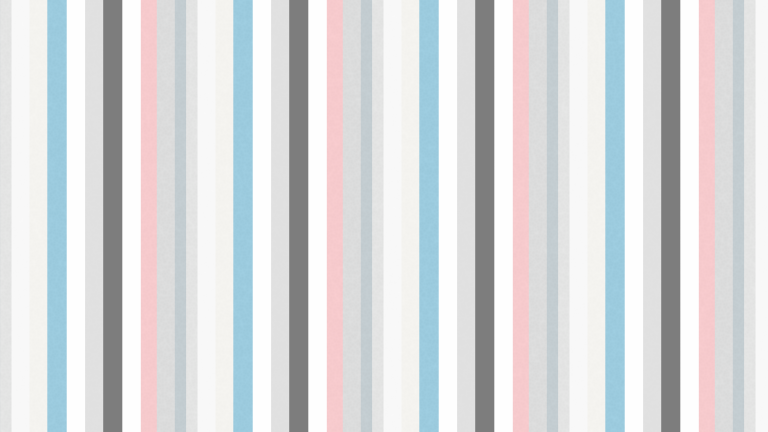
Give the GLSL for this pattern, as a WebGL 2 fragment shader.

```glsl
#version 300 es
precision highp float;
// Vertical pastel stripes on softly grained paper, repeating across the canvas.

#define REPEATS 4.129      // stripe groups across the canvas width
#define PHASE 0.0616       // left edge of the first blue stripe, in canvas widths
#define GRAIN_FINE 270.0   // paper cells across the canvas width
#define GRAIN_COARSE 105.0
#define GRAIN_DEPTH 0.032  // brightness range of the paper grain
#define MOTTLE_DEPTH 0.003 // brightness range of the slow tone drift

uniform vec2 u_resolution;
out vec4 fragColor;

const int STRIPES = 11;

// Stripe widths; they add up to 186 parts per group
const float WIDTHS[STRIPES] = float[](
    19.4, 18.4, 18.1, 19.1, 18.5, 16.0, 18.0, 11.3, 11.4, 18.0, 17.8);
const float GROUP_WIDTH = 186.0;

// Stripe colour in rgb, strength of the paper grain in a
const vec4 COLOURS[STRIPES] = vec4[](
    vec4(0.610, 0.795, 0.870, 1.00),  // blue
    vec4(0.996, 0.996, 0.996, 0.10),  // white
    vec4(0.880, 0.880, 0.880, 0.30),  // pale grey
    vec4(0.490, 0.490, 0.490, 0.10),  // dark grey
    vec4(0.996, 0.996, 0.996, 0.10),  // white
    vec4(0.965, 0.792, 0.802, 0.75),  // pink
    vec4(0.860, 0.862, 0.862, 1.00),  // grained grey
    vec4(0.765, 0.802, 0.818, 0.85),  // blue grey
    vec4(0.892, 0.894, 0.892, 0.90),  // light grey
    vec4(0.972, 0.972, 0.972, 0.20),  // off white
    vec4(0.957, 0.953, 0.938, 0.50)); // cream

vec2 hash22(vec2 p) {
    vec3 q = fract(p.xyx * vec3(0.1031, 0.1030, 0.0973));
    q += dot(q, q.yzx + 33.33);
    return fract((q.xx + q.yz) * q.zy);
}

// Distance to the nearest scattered point
float cellular(vec2 p) {
    vec2 cell = floor(p), local = fract(p);
    float nearest = 2.0;
    for (int y = -1; y <= 1; y++)
        for (int x = -1; x <= 1; x++) {
            vec2 offset = vec2(x, y);
            nearest = min(nearest, length(offset + hash22(cell + offset) - local));
        }
    return nearest;
}

// Slow uneven tone from layered sines
float mottle(vec2 p) {
    float sum = 0.0, weight = 0.5;
    for (int i = 0; i < 4; i++) {
        sum += weight * sin(p.x + 1.7 * sin(p.y)) * sin(p.y + 1.3 * sin(p.x * 0.8));
        p = mat2(1.5, 1.1, -1.1, 1.5) * p + 2.3;
        weight *= 0.6;
    }
    return sum;
}

void main() {
    vec2 uv = gl_FragCoord.xy / u_resolution.x;
    float pixel = REPEATS * GROUP_WIDTH / u_resolution.x;

    // Position in the group; the seam lies inside the cream stripe
    float x = (fract((uv.x - PHASE) * REPEATS + 0.05) - 0.05) * GROUP_WIDTH;

    // Lay the stripes from left to right, each covering the one before
    vec4 stripe = COLOURS[STRIPES - 1];
    float start = 0.0;
    for (int i = 0; i < STRIPES; i++) {
        float cover = clamp((x - start) / pixel + 0.5, 0.0, 1.0);
        stripe = mix(stripe, COLOURS[i], cover);
        start += WIDTHS[i];
    }

    // Paper grain and tone drift
    float grain = 0.6 * cellular(uv * GRAIN_FINE)
                + 0.4 * cellular(uv * GRAIN_COARSE + 17.0) - 0.42;
    float shade = GRAIN_DEPTH * grain + MOTTLE_DEPTH * mottle(uv * 45.0);

    fragColor = vec4(clamp(stripe.rgb + stripe.a * shade, 0.0, 1.0), 1.0);
}
```
